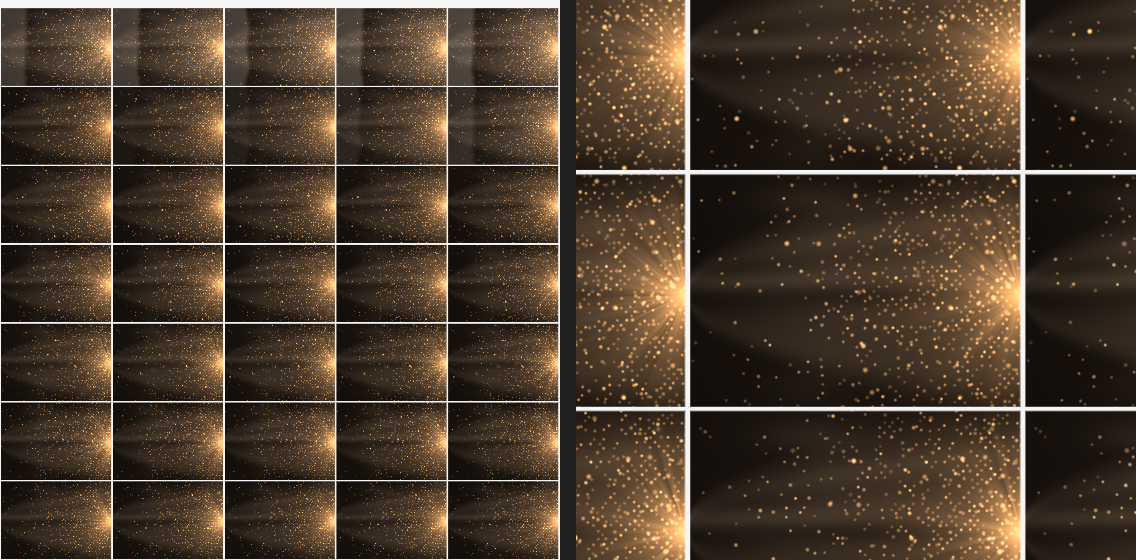
Left: the whole. Right: its middle third, enlarged.
Give the GLSL for this pattern, as a three.js fragment shader.

```glsl
varying vec2 vUv;

const vec2 COUNT = vec2(5.0, 7.0);
const vec2 MARGIN = vec2(0.002);
const vec2 PITCH = vec2(0.1996, 0.1408);
const vec2 FRAME = vec2(0.1966, 0.1384);
const float ASPECT = 1.42;

const vec3 PAPER = vec3(0.96, 0.96, 0.96);
const vec3 SHADOW = vec3(0.072, 0.055, 0.042);
const vec3 BEAM = vec3(0.135, 0.112, 0.088);
const vec3 GOLD = vec3(0.95, 0.66, 0.38);
const vec3 SPARK = vec3(0.95, 0.69, 0.41);
const vec3 HAZE = vec3(0.19, 0.175, 0.16);

float hash(vec2 p) {
  vec3 q = fract(p.xyx * vec3(0.1031, 0.1030, 0.0973));
  q += dot(q, q.yzx + 33.33);
  return fract((q.x + q.y) * q.z);
}

float noise(vec2 p) {
  vec2 i = floor(p);
  vec2 f = fract(p);
  f = f * f * (3.0 - 2.0 * f);
  vec2 e = vec2(1.0, 0.0);
  return mix(mix(hash(i), hash(i + e), f.x),
             mix(hash(i + e.yx), hash(i + e.xx), f.x), f.y);
}

float blob(vec2 p, vec2 center, vec2 radius) {
  vec2 d = (p - center) / radius;
  return exp(-dot(d, d));
}

// Signed height above the beam axis, divided by the beam half-width
float beamOffset(vec2 p) {
  return (p.y - 0.49) / (0.05 + 0.50 * sqrt(max(p.x, 0.0)));
}

// Soft widening beam with a pale rim, a bright ridge and a dark core
float beamLight(vec2 p) {
  float v = beamOffset(p);
  float body = 1.0 - smoothstep(0.6, 1.1, abs(v));
  float rim = exp(-pow((abs(v) - 0.70) * 4.0, 2.0)) * exp(-p.x * 3.0);
  float ridge = blob(p, vec2(0.06, 0.535), vec2(0.36, 0.045));
  float streaks = 0.75 + 0.45 * noise(vec2(v * 5.0, p.x * 1.5));
  float core = blob(p, vec2(0.50, 0.475), vec2(0.36, 0.05));
  float light = body * streaks * smoothstep(-0.08, 0.45, p.x);
  return (light + 0.4 * rim + 0.75 * ridge) * (1.0 - 0.6 * core);
}

// Radiance of the source, broken into rays by angle
float burst(vec2 toSource, float seed) {
  float d = length(toSource);
  float angle = atan(toSource.y, toSource.x + 0.001);
  float rays = noise(vec2(angle * 9.0, seed)) * 0.6
             + noise(vec2(angle * 21.0, seed + 7.0)) * 0.4;
  float streak = mix(1.0, 0.45 + 1.1 * rays, smoothstep(0.02, 0.15, d));
  return 0.78 * exp(-d * 5.8) * streak + 0.35 * exp(-d * 14.0) + 0.11 * exp(-d * 1.9);
}

// One rotated layer of jittered points, denser towards the source
float sparkles(vec2 p, vec2 source, float scale, float radius, float amount,
               float rowSeed, float tileSeed) {
  float turn = scale * 0.37;
  mat2 spin = mat2(cos(turn), sin(turn), -sin(turn), cos(turn));
  vec2 g = spin * p * scale;
  vec2 id = floor(g);
  vec2 key = id + 90.0 + rowSeed * 17.0;
  vec2 jitter = vec2(hash(key + 3.1), hash(key + 41.7));
  float drift = hash(id + 90.0 + tileSeed * 13.0);
  vec2 center = mix(vec2(radius), vec2(1.0 - radius), mix(jitter, vec2(drift), 0.12));
  float d = distance((id + center) / scale, spin * source);
  float chance = amount * (0.03 + 0.97 * exp(-d * d * 1.8));
  float present = step(1.0 - chance, hash(key + 71.3));
  float power = mix(hash(key + 19.9), drift, 0.4);
  float shine = 0.25 + 0.95 * power * power;
  return present * shine * smoothstep(radius, radius * 0.1, distance(g - id, center));
}

// Grey veil behind the beam, strongest at the left side
float veil(vec2 p, float edge) {
  float border = edge + 0.05 * (noise(vec2(p.y * 4.0, edge * 50.0)) - 0.5);
  float left = 1.0 - smoothstep(border - 0.03, border + 0.03, p.x);
  float right = 0.42 * smoothstep(0.3, 0.7, p.x);
  return max(left, right) + 0.15;
}

vec3 frameColor(vec2 p, vec2 tile) {
  float row = COUNT.y - 1.0 - tile.y;
  float tileSeed = row * COUNT.x + tile.x + 1.0;
  vec2 q = vec2(p.x * ASPECT, p.y);
  vec2 source = vec2(ASPECT, 0.48);

  // Dark stage, beam and faint smudges
  vec3 color = SHADOW * (0.8 + 0.4 * noise(p * 3.0 + row));
  color += BEAM * beamLight(p);
  color += BEAM * 0.55 * blob(p, vec2(0.38, 0.89), vec2(0.16, 0.07));
  color += BEAM * 0.25 * blob(p, vec2(0.36, 0.10), vec2(0.12, 0.09));

  // The veil clears over the first two rows
  float amount = row < 0.5 ? 0.8 + 0.05 * tile.x : (row < 1.5 ? 0.13 * tile.x : 0.0);
  color += HAZE * amount * veil(p, 0.20 + 0.03 * hash(vec2(tileSeed, 5.0)));

  // Glow and three sizes of sparkle
  color += GOLD * burst(source - q, row + tile.x * 0.25);
  float glitter = sparkles(q, source, 36.0, 0.36, 0.60, row, tileSeed)
                + sparkles(q, source, 23.0, 0.29, 0.50, row + 9.0, tileSeed)
                + sparkles(q, source, 11.0, 0.18, 0.36, row + 23.0, tileSeed) * 1.3;
  return min(color + SPARK * glitter * 0.8, vec3(1.0, 0.90, 0.68));
}

void main() {
  vec2 tile = clamp(floor((vUv - MARGIN) / PITCH), vec2(0.0), COUNT - 1.0);
  vec2 local = vUv - MARGIN - tile * PITCH;
  vec2 inset = min(local, FRAME - local);
  float inside = smoothstep(-0.0008, 0.0008, min(inset.x, inset.y));
  vec3 color = frameColor(clamp(local / FRAME, 0.0, 1.0), tile);
  gl_FragColor = vec4(mix(PAPER, color, inside), 1.0);
}
```
